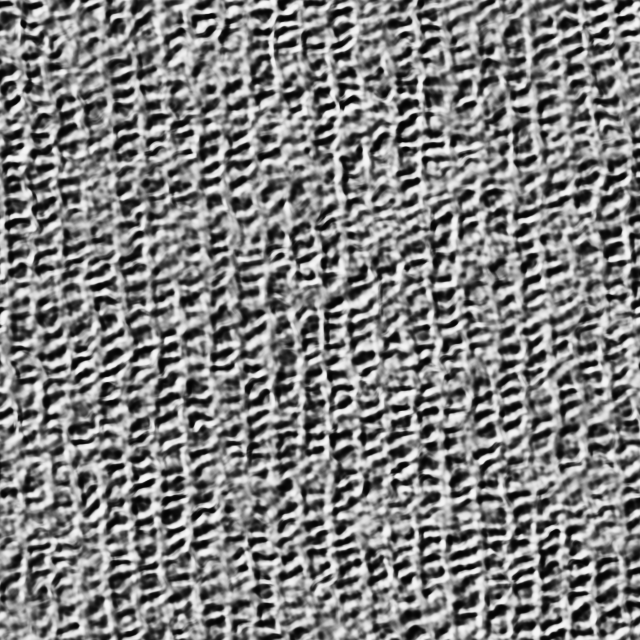
Give the GLSL for this texture, as a Shadertoy shader.

```glsl
// Coarse open-weave cloth in grey: upright yarns, slanted rungs and dark holes under raking light.

const vec2 WEAVE_COUNT = vec2(22.5, 39.0);       // yarn columns and rungs across the canvas
const vec2 LIGHT_STEP = vec2(-0.0036, 0.0034);   // towards the light, upper left
const float MEAN_HEIGHT = 0.55;
const float BLACK_LEVEL = 0.01;
const float WHITE_LEVEL = 0.97;

float hash(vec2 p) {
    return fract(sin(dot(p, vec2(127.1, 311.7))) * 43758.5453);
}

float noise(vec2 p) {
    vec2 cell = floor(p);
    vec2 f = fract(p);
    f = f * f * (3.0 - 2.0 * f);
    float low = mix(hash(cell), hash(cell + vec2(1.0, 0.0)), f.x);
    float high = mix(hash(cell + vec2(0.0, 1.0)), hash(cell + vec2(1.0, 1.0)), f.x);
    return mix(low, high, f.y);
}

// Noise centred on zero
float wobble(vec2 p, float amount) {
    return (noise(p) - 0.5) * amount;
}

// Rounded ridge, 1 on every whole number
float ridge(float x, float inner, float outer) {
    float d = abs(fract(x + 0.5) - 0.5);
    return 1.0 - smoothstep(inner, outer, d);
}

// Short threads that lie along the given direction
float fibres(vec2 p, vec2 along, vec2 density) {
    vec2 q = vec2(dot(p, along), dot(p, vec2(-along.y, along.x)));
    return noise(q * density) - 0.5;
}

// Leaning, uneven weave coordinates
vec2 weaveCoords(vec2 p) {
    vec2 q = p + vec2(0.06 * p.y, -0.08 * p.x);
    q.x += wobble(p * vec2(9.0, 11.0), 0.014) + wobble(p * 48.0 + 7.0, 0.013);
    q.y += wobble(p * 11.0 + 31.0, 0.020) + wobble(p * 60.0 + 53.0, 0.015);
    return q * WEAVE_COUNT;
}

float clothHeight(vec2 p) {
    vec2 g = weaveCoords(p);
    float column = floor(g.x);
    float across = fract(g.x) - 0.5;

    // Each column has its own rung offset; the upright yarn hides the seam
    float row = g.y - 0.40 * across + 0.6 * (hash(vec2(column, 4.0)) - 0.5);
    float strength = mix(0.45, 1.0, noise(vec2(column * 7.3, row * 0.9)));
    float fill = 0.55 * smoothstep(0.35, 0.80, noise(p * 26.0 + 17.0));
    float rung = mix(fill, 0.95, ridge(row, 0.08, 0.40) * strength);

    float yarnWidth = mix(0.20, 0.30, noise(vec2(column * 5.1, g.y * 0.7)));
    float yarn = ridge(g.x, 0.06, yarnWidth);
    float yarnTop = 0.82 + wobble(g * vec2(1.3, 1.6) + 11.0, 0.45);
    float weave = mix(rung, yarnTop, yarn);

    float fuzz = 0.52 * fibres(p, vec2(0.87, 0.50), vec2(80.0, 135.0))
               + 0.42 * fibres(p + 3.0, vec2(0.60, -0.80), vec2(125.0, 155.0));
    return weave + fuzz;
}

// Slope facing the light plus darkness in the holes
float clothLight(vec2 p) {
    float slope = clothHeight(p - LIGHT_STEP) - clothHeight(p + LIGHT_STEP);
    float depth = clothHeight(p) - MEAN_HEIGHT;
    return 0.72 * slope + 0.48 * depth;
}

// Soft shoulder and toe
float tone(float light, float gain) {
    return mix(BLACK_LEVEL, WHITE_LEVEL, 0.5 + 0.5 * tanh(light * gain));
}

void mainImage(out vec4 fragColor, in vec2 fragCoord) {
    vec2 p = fragCoord / iResolution.y;
    float contrast = mix(2.2, 3.1, noise(p * 5.0 + 23.0));
    fragColor = vec4(vec3(tone(clothLight(p), contrast)), 1.0);
}
```
